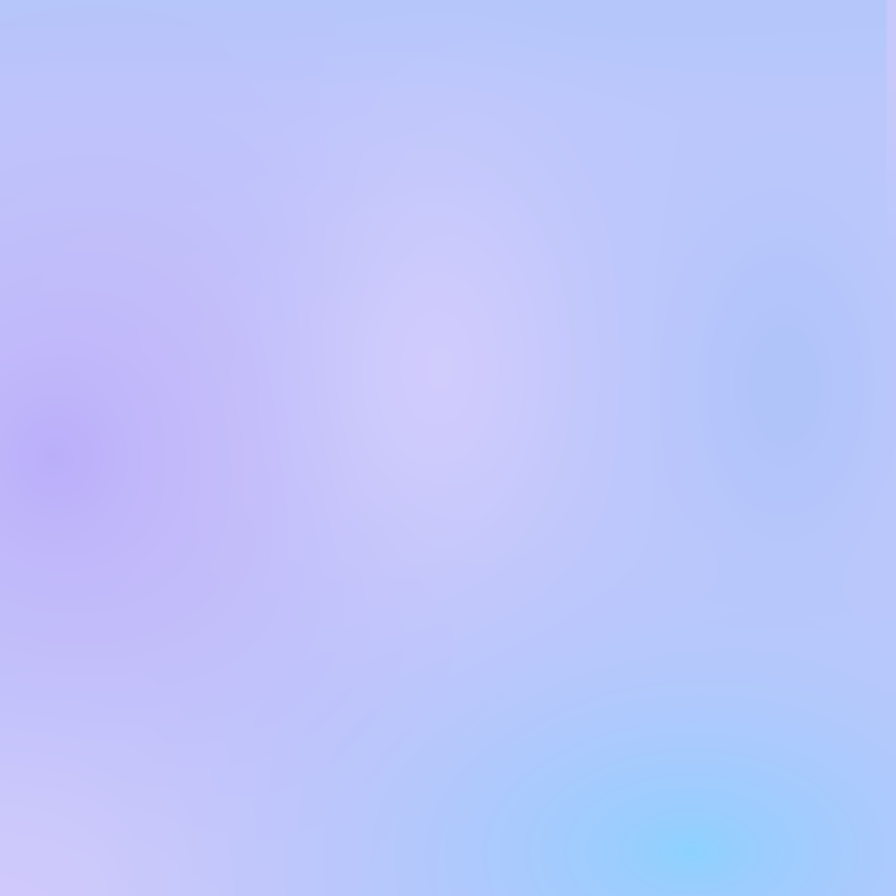
This background is drawn by a Shadertoy shader. Its source:

```glsl
// Soft elliptical falloff: 1 at the centre, fading with distance
float glow(vec2 p, vec2 centre, vec2 radius) {
    vec2 d = (p - centre) / radius;
    return exp(-dot(d, d));
}

// Pointed falloff with a brighter core
float coreGlow(vec2 p, vec2 centre, vec2 radius) {
    return exp(-1.6 * length((p - centre) / radius));
}

void mainImage(out vec4 fragColor, in vec2 fragCoord) {
    vec2 uv = fragCoord / iResolution.xy;

    // Periwinkle base, slightly bluer along the top
    vec3 color = vec3(0.735, 0.782, 0.986);
    color = mix(color, vec3(0.705, 0.778, 0.982), smoothstep(0.86, 1.0, uv.y));

    // Broad lilac field and pale lower corner
    color = mix(color, vec3(0.780, 0.745, 0.980), 0.95 * glow(uv, vec2(0.14, 0.49), vec2(0.34, 0.36)));
    color = mix(color, vec3(0.815, 0.795, 0.986), glow(uv, vec2(0.0), vec2(0.27, 0.20)));

    // Violet core on the left
    color = mix(color, vec3(0.725, 0.675, 0.980), 0.9 * coreGlow(uv, vec2(0.06, 0.49), vec2(0.22, 0.24)));

    // Pale upright glow in the middle
    color = mix(color, vec3(0.818, 0.800, 0.988), 0.95 * glow(uv, vec2(0.49, 0.59), vec2(0.15, 0.24)));

    // Blue haze on the right
    color = mix(color, vec3(0.682, 0.765, 0.980), 0.85 * glow(uv, vec2(0.875, 0.57), vec2(0.11, 0.18)));

    // Cyan pool near the bottom
    vec2 pool = vec2(0.77, 0.05);
    color = mix(color, vec3(0.630, 0.795, 0.995), 0.9 * glow(uv, pool, vec2(0.29, 0.18)));
    color = mix(color, vec3(0.540, 0.825, 1.000), 0.9 * coreGlow(uv, pool, vec2(0.15, 0.09)));

    // Thin pale strip at the right edge, fading downward
    float strip = smoothstep(0.988, 0.991, uv.x) * smoothstep(0.68, 0.95, uv.y);
    color = mix(color, vec3(0.785, 0.790, 0.980), 0.9 * strip);

    fragColor = vec4(color, 1.0);
}
```
